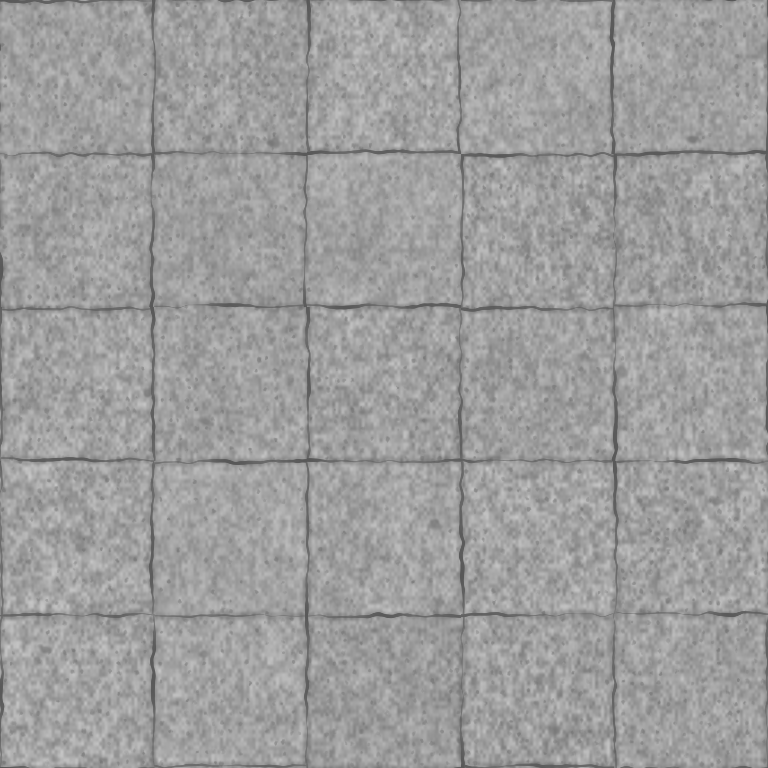
This texture is drawn by a WebGL 1 fragment shader. Its source:

```glsl
precision highp float;
// Five by five square concrete pavers with grainy faces and thin, worn joints.

uniform vec2 u_resolution;

const float TILES = 5.0;
const vec3 STONE = vec3(0.63);
const vec3 PIT = vec3(0.43);
const vec3 JOINT = vec3(0.34);

float hash(vec2 p) {
    vec3 q = fract(p.xyx * 0.1031);
    q += dot(q, q.yzx + 33.33);
    return fract((q.x + q.y) * q.z);
}

float noise(vec2 p) {
    vec2 cell = floor(p);
    vec2 f = fract(p);
    f = f * f * (3.0 - 2.0 * f);
    float low = mix(hash(cell), hash(cell + vec2(1.0, 0.0)), f.x);
    float high = mix(hash(cell + vec2(0.0, 1.0)), hash(cell + 1.0), f.x);
    return mix(low, high, f.y);
}

// Noise centred on zero, with three octaves
float fbm(vec2 p) {
    float sum = 0.0;
    float gain = 0.5;
    for (int i = 0; i < 3; i++) {
        sum += gain * (noise(p) - 0.5);
        p = p * 2.03 + 19.7;
        gain *= 0.5;
    }
    return sum;
}

// Scattered round pits: at most one per unit cell
float pits(vec2 p, float chance, float radius) {
    vec2 cell = floor(p);
    vec2 centre = 0.3 + 0.4 * vec2(hash(cell + 3.1), hash(cell + 47.9));
    float size = radius * mix(0.5, 1.0, hash(cell + 81.3));
    float ragged = 0.2 * (noise(p * 5.0) - 0.5);
    float dist = length(fract(p) - centre) + ragged;
    float depth = mix(0.4, 1.0, hash(cell + 23.7));
    return step(hash(cell), chance) * depth * (1.0 - smoothstep(size * 0.3, size + 0.1, dist));
}

// Signed distance across the nearest joint, shifted a little for each paver
float jointOffset(float across, float along, float seed) {
    float line = floor(across + 0.5);
    float shift = 0.026 * (hash(vec2(line, floor(along)) + seed) - 0.5);
    float wobble = 0.022 * (noise(vec2(along * 13.0, line * 7.0 + seed)) - 0.5);
    return across - line - shift - wobble;
}

// Dark core plus a soft dirty border, both uneven along the joint
float jointShade(float offset, vec2 p, float seed, float pixel) {
    float wear = noise(p * 4.0 + seed);
    float crumble = noise(p * 32.0 + seed);
    float halfWidth = mix(0.004, 0.013, wear) + 0.006 * (crumble - 0.5);
    float dist = abs(offset);
    float core = 1.0 - smoothstep(halfWidth - pixel * 0.7, halfWidth + pixel * 0.7, dist);
    float dirt = exp(-dist * dist / 0.0007) * mix(0.08, 0.4, crumble);
    return max(core * mix(0.5, 1.0, wear), dirt);
}

// Brightness change of one paver face
float faceTone(vec2 uv, vec2 p, vec2 tile) {
    float tint = 0.026 * (hash(tile + 11.0) - 0.5);
    float blotches = 0.07 * fbm(p * 3.0 + tile * 17.0);
    float coarse = 0.13 * (noise(uv * vec2(125.0, 95.0)) - 0.5);
    float fine = 0.13 * (noise(uv * vec2(260.0, 190.0) + 40.0) - 0.5);
    float roughness = mix(0.75, 1.15, hash(tile + 5.0));
    return tint + blotches + (coarse + fine) * roughness;
}

void main() {
    vec2 uv = gl_FragCoord.xy / u_resolution;
    vec2 p = uv * TILES;
    float pixel = TILES / min(u_resolution.x, u_resolution.y);

    // Joint positions decide which paver this point lies on
    float offsetX = jointOffset(p.x, p.y, 5.0);
    float offsetY = jointOffset(p.y, p.x, 61.0);
    vec2 tile = floor(p + 0.5) - 1.0 + step(0.0, vec2(offsetX, offsetY));

    // Stone face with a patchy pale rim
    float edge = min(abs(offsetX), abs(offsetY));
    float rim = smoothstep(0.015, 0.035, edge) * (1.0 - smoothstep(0.035, 0.08, edge));
    float tone = faceTone(uv, p, tile) + 0.035 * rim * noise(p * 5.0 + 9.0);
    vec3 color = STONE + tone;

    // Small pits, denser in some pavers, and rare larger chips
    float density = mix(0.12, 0.4, hash(tile + 29.0));
    float small = pits(uv * vec2(88.0, 76.0), density, 0.28);
    float chips = pits(uv * vec2(24.0, 30.0) + 7.0, 0.025, 0.24);
    color = mix(color, PIT, max(small * 0.55, chips * 0.65));

    // Joints in both directions
    float vertical = jointShade(offsetX, p, 13.0, pixel);
    float horizontal = jointShade(offsetY, p, 71.0, pixel);
    color = mix(color, JOINT, max(vertical, horizontal));

    gl_FragColor = vec4(color, 1.0);
}
```
